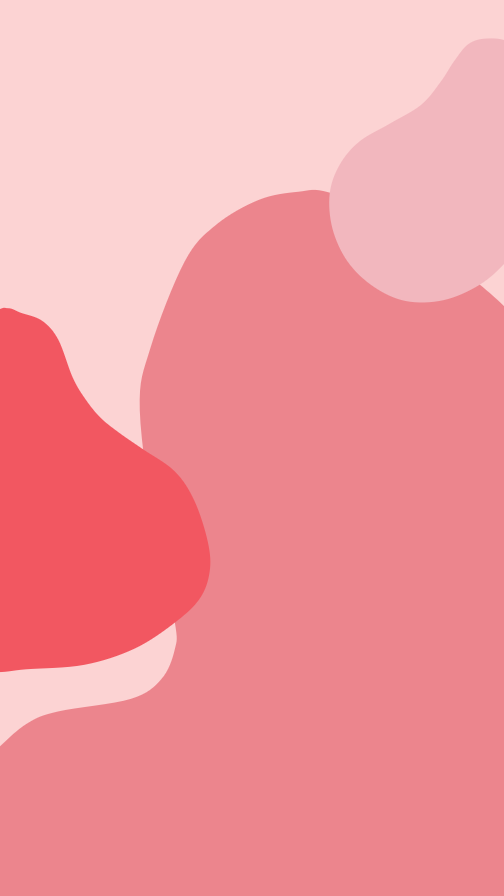
Write a Shadertoy shader that draws this background.

```glsl
// Flat abstract backdrop: rose, pink and red blobs overlapping on pale blush.
// Each blob is a closed Catmull-Rom curve; its signed distance gives a smooth edge.
// Lengths are in percent of the canvas height.

const int KNOTS = 22;
const int STEPS = 8;

// Point at t in 0..1 on the curve between b and c
vec2 catmullRom(vec2 a, vec2 b, vec2 c, vec2 d, float t) {
    return b + 0.5 * t * (c - a + t * (2.0 * a - 5.0 * b + 4.0 * c - d
             + t * (3.0 * (b - c) + d - a)));
}

// Signed distance to the closed curve through the knots, negative inside
float blobDistance(vec2 p, vec2 knots[KNOTS]) {
    float nearest = 1e6, side = 1.0;
    vec2 start = knots[0];
    for (int i = 0; i < KNOTS; i++) {
        vec2 a = knots[(i + KNOTS - 1) % KNOTS];
        vec2 b = knots[i];
        vec2 c = knots[(i + 1) % KNOTS];
        vec2 d = knots[(i + 2) % KNOTS];
        for (int k = 1; k <= STEPS; k++) {
            vec2 end = catmullRom(a, b, c, d, float(k) / float(STEPS));
            vec2 edge = end - start, toP = p - start;
            vec2 gap = toP - edge * clamp(dot(toP, edge) / dot(edge, edge), 0.0, 1.0);
            nearest = min(nearest, dot(gap, gap));
            // Each edge crossed by a ray to the right flips the side
            if ((start.y > p.y) != (end.y > p.y)
                && toP.x < toP.y * edge.x / edge.y) side = -side;
            start = end;
        }
    }
    return side * sqrt(nearest);
}

// Lay a flat blob colour over the layers below, softened over one pixel
vec3 paint(vec3 below, vec3 colour, float dist) {
    float pixel = 100.0 / iResolution.y;
    return mix(below, colour, clamp(0.5 - dist / pixel, 0.0, 1.0));
}

void mainImage(out vec4 fragColor, in vec2 fragCoord) {
    vec2 p = 100.0 * fragCoord / iResolution.y;

    // Large rose hill, closed beyond the right and bottom borders
    vec2 hill[KNOTS] = vec2[KNOTS](
        vec2(65.1, 57.0), vec2(57.3, 64.8), vec2(53.6, 68.2), vec2(44.9, 75.3),
        vec2(36.8, 78.5), vec2(33.3, 78.6), vec2(28.9, 77.7), vec2(24.1, 74.9),
        vec2(20.6, 70.8), vec2(16.8, 61.2), vec2(15.6, 54.2), vec2(17.4, 40.1),
        vec2(19.5, 30.6), vec2(19.5, 27.5), vec2(18.0, 24.2), vec2(14.6, 22.0),
        vec2(6.5, 20.6), vec2(3.1, 19.3), vec2(0.0, 16.7), vec2(-3.1, 13.4),
        vec2(-7.8, -8.1), vec2(65.1, -8.1));

    // Pink pebble in the upper right
    vec2 pebble[KNOTS] = vec2[KNOTS](
        vec2(54.3, 95.7), vec2(52.3, 95.1), vec2(50.7, 93.2), vec2(49.2, 90.9),
        vec2(47.0, 88.3), vec2(43.5, 86.2), vec2(40.1, 84.2), vec2(37.9, 81.6),
        vec2(36.8, 78.4), vec2(37.1, 74.5), vec2(38.8, 70.8), vec2(41.7, 68.0),
        vec2(45.3, 66.4), vec2(49.5, 66.5), vec2(53.5, 68.2), vec2(56.5, 70.8),
        vec2(59.0, 74.2), vec2(60.5, 77.9), vec2(61.0, 83.7), vec2(60.5, 89.6),
        vec2(59.2, 93.0), vec2(56.8, 95.3));

    // Red drop entering from the left
    vec2 drop[KNOTS] = vec2[KNOTS](
        vec2(-7.8, 60.9), vec2(-0.8, 65.1), vec2(0.9, 65.6), vec2(2.3, 65.1),
        vec2(4.7, 64.2), vec2(6.5, 62.1), vec2(8.1, 57.9), vec2(9.5, 55.5),
        vec2(11.2, 53.4), vec2(13.3, 51.7), vec2(15.9, 49.9), vec2(19.5, 47.4),
        vec2(21.7, 44.1), vec2(23.2, 39.5), vec2(23.4, 36.2), vec2(22.3, 33.2),
        vec2(19.5, 30.5), vec2(15.0, 27.6), vec2(9.4, 25.8), vec2(2.9, 25.3),
        vec2(-1.0, 25.0), vec2(-7.8, 25.8));

    // Blush ground, then the blobs from back to front
    vec3 colour = vec3(0.988, 0.827, 0.827);
    colour = paint(colour, vec3(0.925, 0.522, 0.553), blobDistance(p, hill));
    colour = paint(colour, vec3(0.949, 0.718, 0.745), blobDistance(p, pebble));
    colour = paint(colour, vec3(0.949, 0.341, 0.380), blobDistance(p, drop));
    fragColor = vec4(colour, 1.0);
}
```
